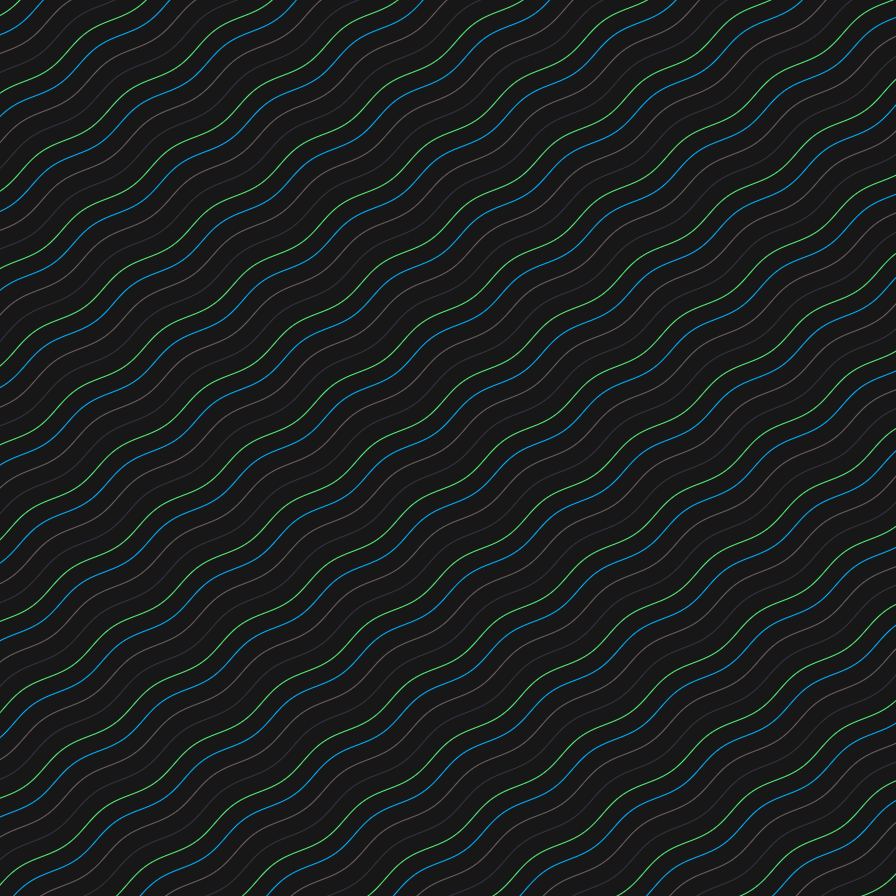
Give the GLSL for this pattern, as a WebGL 1 fragment shader.

```glsl
precision highp float;
// Thin wavy diagonal lines cycling through four colours on a charcoal ground.

uniform vec2 u_resolution;

#define TILT_DEGREES 35.0
#define WAVE_LENGTH 0.12
#define WAVE_HEIGHT 0.0048
#define LINE_SPACING 0.02
#define LINE_WIDTH 0.00122
#define GROUND vec3(0.090, 0.090, 0.090)
#define GREEN vec3(0.325, 0.905, 0.450)
#define BLUE vec3(0.010, 0.665, 0.965)
#define BROWN vec3(0.420, 0.360, 0.365)
#define SLATE vec3(0.200, 0.195, 0.250)

const float TAU = 6.2831853;

// Colours repeat every four lines.
vec3 lineColor(float index) {
  float slot = mod(index, 4.0);
  if (slot < 0.5) return GREEN;
  if (slot < 1.5) return BLUE;
  if (slot < 2.5) return BROWN;
  return SLATE;
}

// Share of a pixel covered by a line whose centre lies at the given distance.
float lineCoverage(float distance, float pixel) {
  float outer = clamp(0.5 + (0.5 * LINE_WIDTH - distance) / pixel, 0.0, 1.0);
  float inner = clamp(0.5 - (0.5 * LINE_WIDTH + distance) / pixel, 0.0, 1.0);
  return outer - inner;
}

void main() {
  float pixel = 1.0 / u_resolution.y;
  vec2 p = gl_FragCoord.xy * pixel;
  p.y = 1.0 - p.y; // the waves are anchored at the top left corner

  // Rotate into coordinates along and across the lines.
  float tilt = radians(TILT_DEGREES);
  float along = p.x * cos(tilt) - p.y * sin(tilt);
  float across = p.x * sin(tilt) + p.y * cos(tilt);

  // Straighten the waves, then split the plane into one lane per line.
  float phase = TAU * along / WAVE_LENGTH;
  float lane = (across - WAVE_HEIGHT * cos(phase)) / LINE_SPACING;
  float slope = WAVE_HEIGHT * TAU / WAVE_LENGTH * sin(phase);
  float distance = abs(fract(lane) - 0.5) * LINE_SPACING / sqrt(1.0 + slope * slope);

  vec3 color = mix(GROUND, lineColor(floor(lane)), lineCoverage(distance, pixel));
  gl_FragColor = vec4(color, 1.0);
}
```
